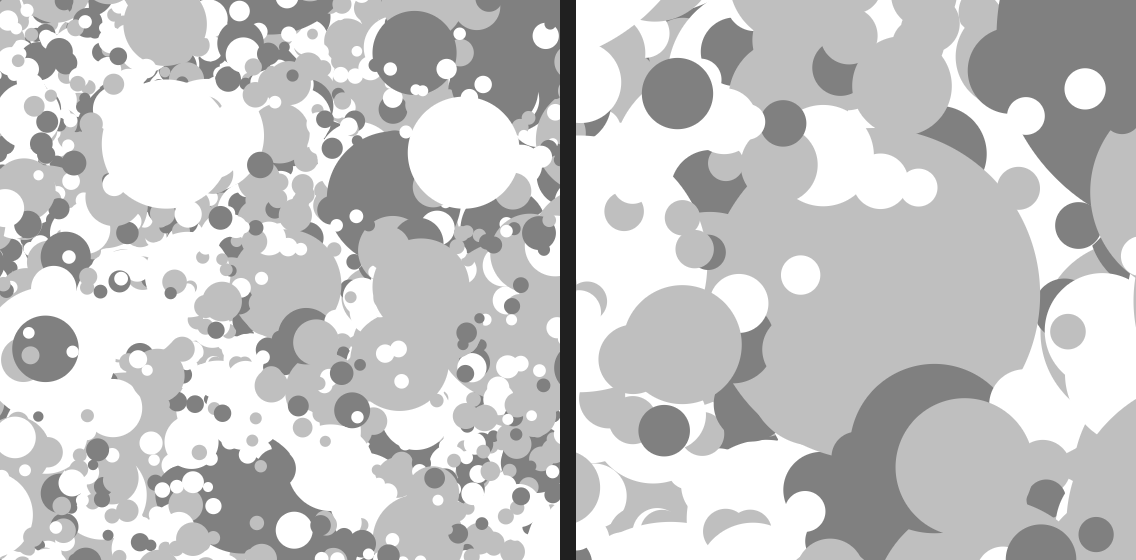
Left, the full canvas; right, a detail of the centre.
Write a WebGL 2 fragment shader that draws this pattern.

```glsl
#version 300 es
precision highp float;
precision highp int;
// Draws overlapping flat discs of many sizes in white, light grey and mid grey.

uniform vec2 u_resolution;
out vec4 fragColor;

const int LAYERS = 170;
const float SMALLEST = 0.012;   // layer radii, in canvas units
const float LARGEST = 0.205;
const float CELL_PER_RADIUS = 2.2;
const float DISC_CHANCE = 0.09; // share of cells that hold a disc
const float GOLDEN = 0.618034;

const vec3 WHITE = vec3(1.0);
const vec3 LIGHT_GREY = vec3(0.75);
const vec3 MID_GREY = vec3(0.5);

// Integer hash: three independent values in [0, 1).
vec3 hash3(ivec3 key) {
    uvec3 v = uvec3(key) * 1664525u + 1013904223u;
    v.x += v.y * v.z;
    v.y += v.z * v.x;
    v.z += v.x * v.y;
    v ^= v >> 16u;
    v.x += v.y * v.z;
    v.y += v.z * v.x;
    v.z += v.x * v.y;
    return vec3(v >> 8u) * exp2(-24.0);
}

vec3 pickTone(float pick) {
    return pick < 0.37 ? WHITE : pick < 0.74 ? LIGHT_GREY : MID_GREY;
}

// Radii spread evenly over the octaves, leaning slightly to large discs.
float layerRadius(int layer) {
    float size = fract(float(layer) * GOLDEN + 0.15);
    return SMALLEST * pow(LARGEST / SMALLEST, pow(size, 0.85));
}

float discCoverage(vec2 offset, float radius, float pixel) {
    return clamp(0.5 + (radius - length(offset)) / pixel, 0.0, 1.0);
}

// Adds one layer of scattered discs beneath what is already drawn.
// The rgb part holds the colour so far, alpha the light still unblocked.
vec4 addLayer(vec4 drawn, vec2 point, int layer, float pixel) {
    float maxRadius = layerRadius(layer);
    float cellSize = maxRadius * CELL_PER_RADIUS;
    vec2 gridShift = 16.0 + 64.0 * hash3(ivec3(layer, 7, 91)).xy;
    vec2 gridPoint = point / cellSize + gridShift;
    ivec2 firstCell = ivec2(floor(gridPoint - 0.5));

    for (int k = 0; k < 4; k++) {
        ivec2 cell = firstCell + ivec2(k & 1, k >> 1);
        vec3 traits = hash3(ivec3(cell, layer));
        if (traits.x > DISC_CHANCE) continue;

        vec2 jitter = hash3(ivec3(cell, layer + 1000)).xy;
        vec2 offset = (gridPoint - vec2(cell) - jitter) * cellSize;
        float radius = maxRadius * mix(0.72, 1.0, traits.y);
        float cover = drawn.a * discCoverage(offset, radius, pixel);
        drawn += vec4(cover * pickTone(traits.z), -cover);
    }
    return drawn;
}

void main() {
    float side = min(u_resolution.x, u_resolution.y);
    vec2 point = gl_FragCoord.xy / side;
    float pixel = 1.0 / side;

    // Front to back, stopping once the point is fully covered.
    vec4 drawn = vec4(0.0, 0.0, 0.0, 1.0);
    for (int layer = 0; layer < LAYERS; layer++) {
        drawn = addLayer(drawn, point, layer, pixel);
        if (drawn.a < 0.003) break;
    }
    fragColor = vec4(drawn.rgb + drawn.a * WHITE, 1.0);
}
```
